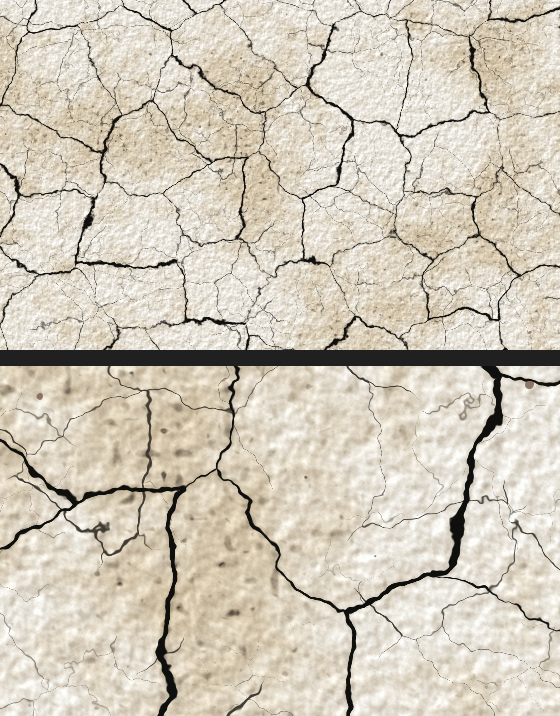
Top: the whole. Bottom: its middle third, enlarged.
A Shadertoy shader for this texture:

```glsl
// Pale sun-baked clay with tan stains, gritty relief and dark branching cracks.

vec2 hash2(vec2 p) {
    vec3 q = fract(p.xyx * vec3(0.1031, 0.1030, 0.0973));
    q += dot(q, q.yzx + 33.33);
    return fract((q.xx + q.yz) * q.zy);
}

float gradientDot(vec2 corner, vec2 offset) {
    float angle = 6.2832 * hash2(corner).x;
    return dot(vec2(cos(angle), sin(angle)), offset);
}

float gradientNoise(vec2 p) {
    vec2 i = floor(p), f = p - i;
    vec2 u = f * f * f * (f * (f * 6.0 - 15.0) + 10.0);
    vec2 e = vec2(1, 0);
    return mix(mix(gradientDot(i, f), gradientDot(i + e, f - e), u.x),
               mix(gradientDot(i + e.yx, f - e.yx), gradientDot(i + 1.0, f - 1.0), u.x), u.y);
}

float fbm(vec2 p, int octaves) {
    float sum = 0.0, amplitude = 0.6;
    for (int k = 0; k < octaves; k++) {
        sum += amplitude * gradientNoise(p);
        p = mat2(1.6, 1.2, -1.2, 1.6) * p + 17.3;
        amplitude *= 0.55;
    }
    return sum;
}

// Voronoi plates: x = distance to the crack's side (negative inside), y = plate hash.
// Each shared edge gets its own half width between thin and wide.
vec2 plates(vec2 p, float scale, float thin, float wide) {
    p *= scale;
    vec2 base = floor(p), home = base, toHome = vec2(9);
    for (int y = -1; y <= 1; y++)
    for (int x = -1; x <= 1; x++) {
        vec2 id = base + vec2(x, y);
        vec2 r = id + 0.08 + 0.84 * hash2(id) - p;
        if (dot(r, r) < dot(toHome, toHome)) { toHome = r; home = id; }
    }
    float gap = 9.0;
    for (int y = -2; y <= 2; y++)
    for (int x = -2; x <= 2; x++) {
        if (x == 0 && y == 0) continue;
        vec2 id = home + vec2(x, y);
        vec2 r = id + 0.08 + 0.84 * hash2(id) - p;
        float edge = dot(0.5 * (r + toHome), normalize(r - toHome));
        float opening = hash2(id + home + 71.0).y;
        gap = min(gap, edge / scale - mix(thin, wide, opening * opening));
    }
    return vec2(gap, hash2(home + 5.0).x);
}

// Clay colour from lit (0) to deep shade (4)
vec3 clayRamp(float shade) {
    vec3 c = mix(vec3(0.95, 0.94, 0.905), vec3(0.84, 0.81, 0.75), clamp(shade, -0.4, 1.0));
    c = mix(c, vec3(0.73, 0.69, 0.62), clamp(shade - 1.0, 0.0, 1.0));
    c = mix(c, vec3(0.56, 0.53, 0.48), clamp(shade - 2.0, 0.0, 1.0));
    return mix(c, vec3(0.31, 0.29, 0.25), clamp(shade - 3.0, 0.0, 1.0));
}

void mainImage(out vec4 fragColor, in vec2 fragCoord) {
    vec2 p = fragCoord / iResolution.y + 3.0;
    float soft = 0.75 / iResolution.y;

    // Ragged crack paths
    vec2 jag = vec2(fbm(p * 5.0, 6), fbm(p * 5.0 + 41.0, 6));
    vec2 q = p + 0.08 * jag;

    // Main cracks, then two finer networks that come and go
    vec2 plate = plates(q, 4.3, 0.0007, 0.0042);
    float mainGap = plate.x + 0.0016 * gradientNoise(p * 15.0) + 0.0012 * gradientNoise(p * 60.0);
    float branchFade = smoothstep(0.2, 0.0, gradientNoise(p * 4.5 + 8.0));
    float branchGap = plates(q + 0.02 * jag.yx, 8.5, 0.0001, 0.0014).x + 0.004 * (1.0 - branchFade);
    float hairFade = smoothstep(0.12, -0.1, gradientNoise(p * 6.0 + 29.0));
    float hairGap = plates(q + 0.03 * jag, 16.0, 0.0, 0.0007).x + 0.004 * (1.0 - hairFade);

    // Broad stains, broken up by smaller blotches and varied per plate
    float blotch = fbm(p * 2.6 + 11.0, 5) + 0.5 * fbm(p * 14.0, 4);
    float stain = smoothstep(-0.2, 0.5, blotch + 0.1 * (plate.y - 0.5));

    // Grit lit from the upper left, with shaded pits and small dark specks
    vec2 lightStep = vec2(-0.003, 0.004);
    float relief = fbm((p + lightStep) * 48.0, 4) - fbm(p * 48.0, 4);
    float grain = gradientNoise(p * 150.0);
    float pits = smoothstep(0.22, 0.5, gradientNoise(p * 66.0 + 7.0));
    float specks = smoothstep(0.38, 0.6, gradientNoise(p * 95.0 + 3.0));
    float shade = 0.3 + 0.95 * stain + 2.6 * relief + 0.5 * grain
                + pits * (0.5 + 1.3 * stain) + specks * (0.6 + 2.0 * stain);
    shade += 0.5 * smoothstep(0.006, 0.0, mainGap);

    vec3 color = clayRamp(shade);
    color *= mix(vec3(1.0, 1.0, 1.01), vec3(1.02, 0.985, 0.92), stain);

    // Sparse loose pebbles
    vec2 cell = floor(p * 15.0);
    vec2 seed = hash2(cell + 90.0);
    float pebble = length(fract(p * 15.0) - 0.25 - 0.5 * seed) / 15.0
                 - 0.0045 * seed.y + 0.002 * gradientNoise(p * 120.0);
    float pebbleCover = smoothstep(soft, -soft, pebble) * step(0.88, hash2(cell).x);
    color = mix(color, mix(vec3(0.3, 0.3, 0.31), vec3(0.55, 0.38, 0.28), seed.x), 0.8 * pebbleCover);

    // Cracks from faintest to deepest
    color = mix(color, vec3(0.42, 0.38, 0.32), 0.75 * smoothstep(soft, -soft, hairGap));
    color = mix(color, vec3(0.22, 0.20, 0.17), 0.95 * smoothstep(soft, -soft, branchGap));
    color = mix(color, vec3(0.06, 0.06, 0.05), smoothstep(soft, -soft, mainGap));

    fragColor = vec4(color, 1.0);
}
```
